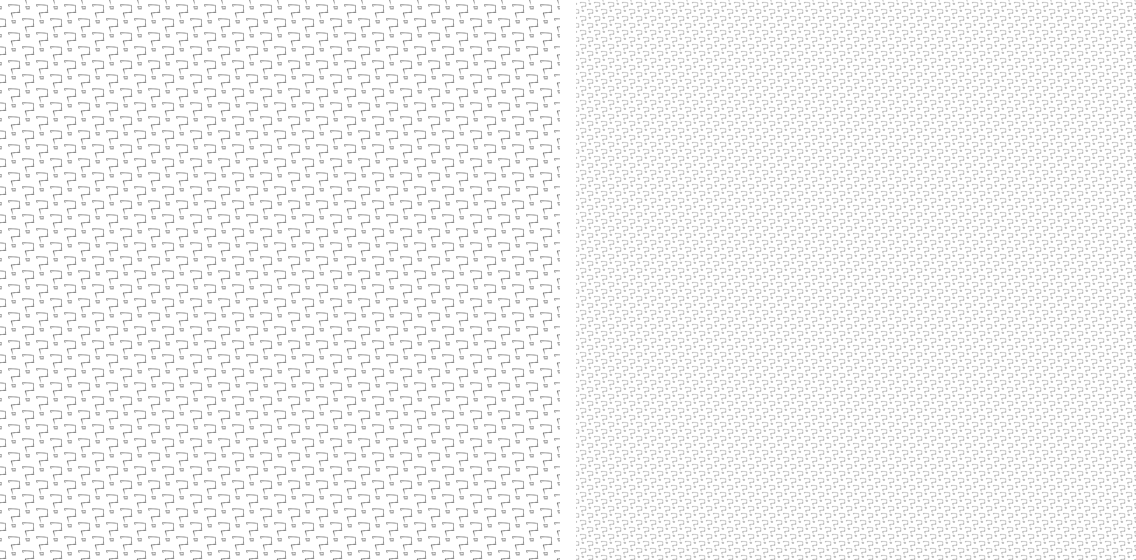
Left: one tile. Right: repeated 2 by 2.
This pattern is drawn by a three.js fragment shader. Its source:

```glsl
#define REPEATS 20.0
#define UNITS 57.6
#define ANCHOR vec2(17.6, 10.0)
#define MARGIN 8.0
#define WOBBLE 0.12
#define SOFTNESS 1.2
#define INK vec3(0.43)
#define PAPER vec3(1.0)

varying vec2 vUv;

// Share of the filter width covered by a line of the given half width
float lineCoverage(float dist, float halfWidth, float pixel) {
  float low = max(dist - 0.5 * pixel, -halfWidth);
  float high = min(dist + 0.5 * pixel, halfWidth);
  return max(high - low, 0.0) / pixel;
}

// Pen stroke from a to b, tapering between two widths and bowed sideways
float stroke(vec2 p, vec2 a, vec2 b, vec2 widths, float bow, float pixel) {
  vec2 span = b - a;
  vec2 side = normalize(vec2(-span.y, span.x));
  float t = clamp(dot(p - a, span) / dot(span, span), 0.0, 1.0);
  vec2 nearest = a + span * t + side * bow * 4.0 * t * (1.0 - t);
  float width = mix(widths.x, widths.y, t) * (1.0 + WOBBLE * sin(t * 11.0));
  return lineCoverage(length(p - nearest), 0.5 * width, pixel);
}

// Open angular hook with a pointed leg
float hookMark(vec2 p, float pixel) {
  vec2 topRight = vec2(22.4, 1.0);
  vec2 lowRight = vec2(22.8, 15.4);
  vec2 knee = vec2(6.0, 16.9);
  float ink = stroke(p, vec2(0.2, 0.2), vec2(1.2, 3.6), vec2(1.9, 1.0), 0.0, pixel);
  ink = max(ink, stroke(p, vec2(0.0), topRight, vec2(1.6, 1.2), -0.4, pixel));
  ink = max(ink, stroke(p, topRight, lowRight, vec2(1.3, 1.7), 0.2, pixel));
  ink = max(ink, stroke(p, lowRight, knee, vec2(1.9, 1.4), 0.3, pixel));
  return max(ink, stroke(p, knee, vec2(9.0, 27.4), vec2(2.2, 0.6), 0.3, pixel));
}

// Small flat box below the hook, with a faint line inside
float boxMark(vec2 p, float pixel) {
  vec2 topLeft = vec2(7.0, 32.6);
  vec2 topRight = vec2(14.0, 32.4);
  vec2 lowRight = vec2(13.5, 36.9);
  vec2 lowLeft = vec2(8.0, 37.1);
  float ink = stroke(p, topLeft, topRight, vec2(1.6, 1.3), 0.3, pixel);
  ink = max(ink, stroke(p, topRight, lowRight, vec2(1.2, 1.4), 0.0, pixel));
  ink = max(ink, stroke(p, lowRight, lowLeft, vec2(1.8, 1.5), 0.0, pixel));
  ink = max(ink, stroke(p, lowLeft, topLeft, vec2(1.1, 1.4), 0.0, pixel));
  return max(ink, stroke(p, vec2(8.5, 34.9), vec2(13.0, 34.6), vec2(0.5), 0.0, pixel));
}

void main() {
  // Motif units, measured down from the top left
  vec2 p = vec2(vUv.x, 1.0 - vUv.y) * REPEATS * UNITS;
  float pixel = SOFTNESS * max(fwidth(vUv.x), fwidth(vUv.y)) * REPEATS * UNITS;

  // Two motifs per repeat, the second shifted by half a repeat both ways
  float ink = 0.0;
  for (int i = 0; i < 2; i++) {
    vec2 start = ANCHOR + 0.5 * UNITS * float(i);
    vec2 local = mod(p - start + MARGIN, UNITS) - MARGIN;
    ink = max(ink, max(hookMark(local, pixel), boxMark(local, pixel)));
  }

  gl_FragColor = vec4(mix(PAPER, INK, ink), 1.0);
}
```
